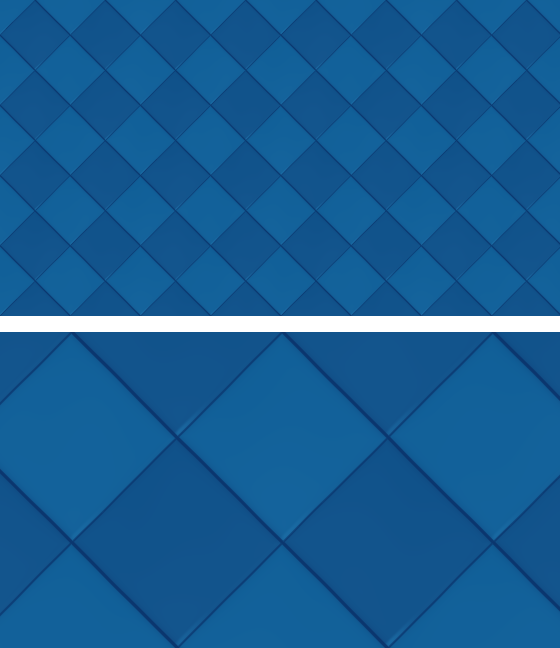
Top: the whole. Bottom: its middle third, enlarged.
This pattern is drawn by a Shadertoy shader. Its source:

```glsl
// Checkered diamond tiles in two blues with dark bevelled seams and faint glints.

const float ROWS = 4.5;                          // diamonds per canvas height
const vec3 DARK_TILE = vec3(0.070, 0.328, 0.548);
const vec3 LIGHT_TILE = vec3(0.072, 0.382, 0.604);
const vec3 SEAM = vec3(0.040, 0.205, 0.425);
const vec3 GLINT = vec3(0.130, 0.480, 0.700);
const float FALLING_WIDTH = 0.011;               // half width of falling seams
const float RISING_WIDTH = 0.007;                // half width of rising seams
const float BEVEL_WIDTH = 0.022;                 // soft shade beside the seams
const float WOBBLE = 0.003;                      // unevenness of the edges
const float SHEEN = 0.012;                       // brightness drift in a tile

// Layered sines, repeating every two tiles.
float softWave(vec2 p) {
    const float PI = 3.14159265;
    return 0.5 * sin(PI * (p.x + 2.0 * p.y) + 0.7)
         + 0.3 * sin(PI * (3.0 * p.x - p.y) + 2.1)
         + 0.2 * sin(PI * (4.0 * p.x + 5.0 * p.y));
}

float seamMask(float dist, float halfWidth, float aa) {
    return 1.0 - smoothstep(halfWidth - aa, halfWidth + aa, dist);
}

void mainImage(out vec4 fragColor, in vec2 fragCoord) {
    vec2 p = fragCoord / iResolution.y * ROWS - vec2(0.5, 0.0);
    float aa = ROWS / iResolution.y;

    // Diagonal axes: x climbs to the upper right, y drops to the lower right.
    vec2 diagonal = vec2(p.x + p.y, p.x - p.y);
    diagonal += WOBBLE * vec2(softWave(diagonal), softWave(diagonal.yx + 0.4));
    vec2 cell = floor(diagonal + 0.5);
    vec2 local = diagonal - cell;
    vec2 edge = 0.5 - abs(local);

    // Alternating tiles with a gentle sheen.
    float lightTile = mod(cell.x + cell.y, 2.0);
    vec3 color = mix(DARK_TILE, LIGHT_TILE, lightTile);
    color += SHEEN * (0.6 * local.y - 0.5 * local.x + 0.3 * softWave(diagonal * 0.5));

    // Glint inside the lower right edge, fading away from the bottom corner.
    float rim = smoothstep(0.045, 0.018, 0.5 - local.y) * step(0.0, local.y);
    float fade = 0.10 + 0.55 * smoothstep(-0.15, -0.46, local.x);
    color = mix(color, GLINT, rim * fade * (0.75 + 0.25 * softWave(diagonal)));

    // Soft bevel, stronger along falling seams, then the seam cores.
    vec2 bevel = exp(-edge / BEVEL_WIDTH) * vec2(0.40, 0.18);
    color = mix(color, SEAM, max(bevel.x, bevel.y));
    float falling = seamMask(edge.x, FALLING_WIDTH, aa) * 0.90;
    float rising = seamMask(edge.y, RISING_WIDTH, aa) * 0.70;
    color = mix(color, SEAM, max(falling, rising));

    fragColor = vec4(color, 1.0);
}
```
